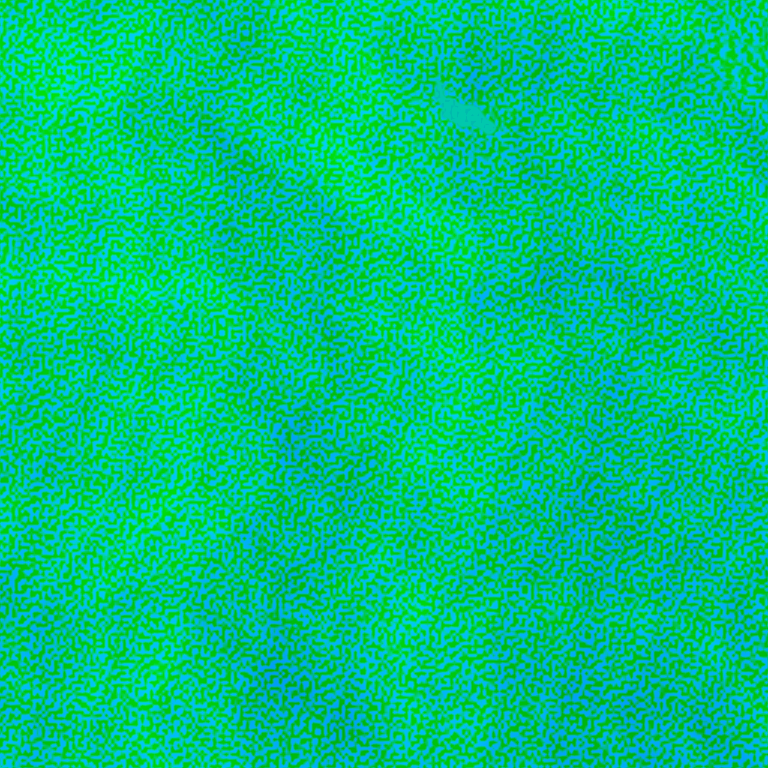
This texture is drawn by a three.js fragment shader. Its source:

```glsl
#define WAVES 28
#define GRID 256.0
#define FREQUENCY 115.0
#define FREQUENCY_SPREAD 0.72
#define GRAIN 0.9
#define CONTRAST 0.85
#define OVERSHOOT 1.5
#define CLOUD_DEPTH 0.088
#define GREEN_LEVEL 0.775
#define BLUE_MIN 0.05
#define BLUE_MAX 0.97
#define PATCH_BLUE 0.68

varying vec2 vUv;

const float TAU = 6.2831853;

float hash(float n) {
  return fract(sin(n * 12.9898) * 43758.5453);
}

float hash2(vec2 c) {
  vec3 q = fract(c.xyx * 0.1031);
  q += dot(q, q.yzx + 33.33);
  return fract((q.x + q.y) * q.z);
}

// Band-limited maze: plane waves of similar length in all directions
float labyrinth(vec2 p) {
  float sum = 0.0;
  for (int i = 0; i < WAVES; i++) {
    float n = float(i) + 1.0;
    float angle = 0.5 * TAU * (n + 0.8 * hash(n)) / float(WAVES);
    float freq = FREQUENCY * (1.0 + FREQUENCY_SPREAD * (hash(n + 41.0) - 0.5));
    vec2 dir = vec2(cos(angle), sin(angle));
    sum += sin(TAU * (freq * dot(p, dir) + hash(n + 87.0)));
  }
  return sum / sqrt(0.5 * float(WAVES));
}

// Longer upright ripples near the upper right
float rippleMask(vec2 p) {
  return 1.0 - smoothstep(0.01, 0.1, length(p - vec2(0.96, 0.92)));
}

// Maze, grain and ripples at one grid node, pushed towards 0 or 1
float node(vec2 cell, float bias) {
  vec2 p = (cell + 0.5) / GRID;
  float maze = labyrinth(p) + GRAIN * (hash2(cell) - 0.5);
  float wobble = 0.25 * sin(p.y * 130.0) + 0.15 * sin(p.y * 310.0 + p.x * 90.0);
  float ripples = sin(TAU * (50.0 * p.x + 16.0 * p.y + wobble));
  maze = mix(maze, ripples, 0.6 * rippleMask(p));
  return smoothstep(-CONTRAST, CONTRAST, maze + bias);
}

// Nodes joined linearly, then stretched to keep thin strokes strong
float steppedMaze(vec2 p, float bias) {
  vec2 g = p * GRID - 0.5;
  vec2 c = floor(g);
  vec2 f = g - c;
  float low = mix(node(c, bias), node(c + vec2(1.0, 0.0), bias), f.x);
  float high = mix(node(c + vec2(0.0, 1.0), bias), node(c + 1.0, bias), f.x);
  return clamp(0.5 + OVERSHOOT * (mix(low, high, f.y) - 0.5), 0.0, 1.0);
}

// Slow, upright clouds of light and shade, about -1 to 1
float clouds(vec2 p) {
  vec2 q = p + 0.05 * sin(TAU * p.yx * vec2(1.3, 1.7) + vec2(0.5, 2.0));
  q += 0.015 * sin(TAU * q.yx * vec2(5.0, 4.3) + vec2(1.0, 4.0));
  float bands = cos(TAU * (q.x + 0.16 * q.y - 0.23) / 0.42);
  float blobs = sin(TAU * (2.1 * q.x + 1.9 * q.y) + 1.0)
              * sin(TAU * (1.6 * q.y - 1.2 * q.x) + 0.4);
  float detail = sin(TAU * (6.3 * q.x + 2.2 * q.y))
               * sin(TAU * (4.1 * q.y - 3.7 * q.x) + 2.0);
  float fine = sin(TAU * (13.0 * q.x + 5.0 * q.y) + 1.0)
             * sin(TAU * (9.0 * q.y - 7.0 * q.x));
  float slope = 0.6 * (q.y - q.x);
  return 0.35 * bands + 0.35 * blobs + 0.35 * detail + 0.2 * fine + slope;
}

float taper(vec2 p, vec2 a, vec2 b, float ra, float rb) {
  vec2 axis = b - a;
  float t = clamp(dot(p - a, axis) / dot(axis, axis), 0.0, 1.0);
  return length(p - a - axis * t) - mix(ra, rb, t);
}

// Smooth island where the maze is absent
float islandMask(vec2 p) {
  vec2 q = p + 0.003 * sin(p.yx * vec2(210.0, 170.0));
  float spur = taper(q, vec2(0.568, 0.895), vec2(0.582, 0.855), 0.003, 0.009);
  float body = taper(q, vec2(0.59, 0.856), vec2(0.634, 0.838), 0.015, 0.011);
  return 1.0 - smoothstep(-0.003, 0.003, min(spur, body));
}

void main() {
  float shade = clouds(vUv);
  float island = islandMask(vUv);

  // Blue carries the maze, green carries the shading
  float tone = steppedMaze(vUv, -0.03 - 0.1 * shade);
  float blue = mix(mix(BLUE_MIN, BLUE_MAX, tone), PATCH_BLUE, island);
  float light = mix(shade, 0.1, island);
  float green = GREEN_LEVEL + CLOUD_DEPTH * light - 0.05 * smoothstep(0.75, 1.0, tone);
  gl_FragColor = vec4(0.0, green, blue, 1.0);
}
```
